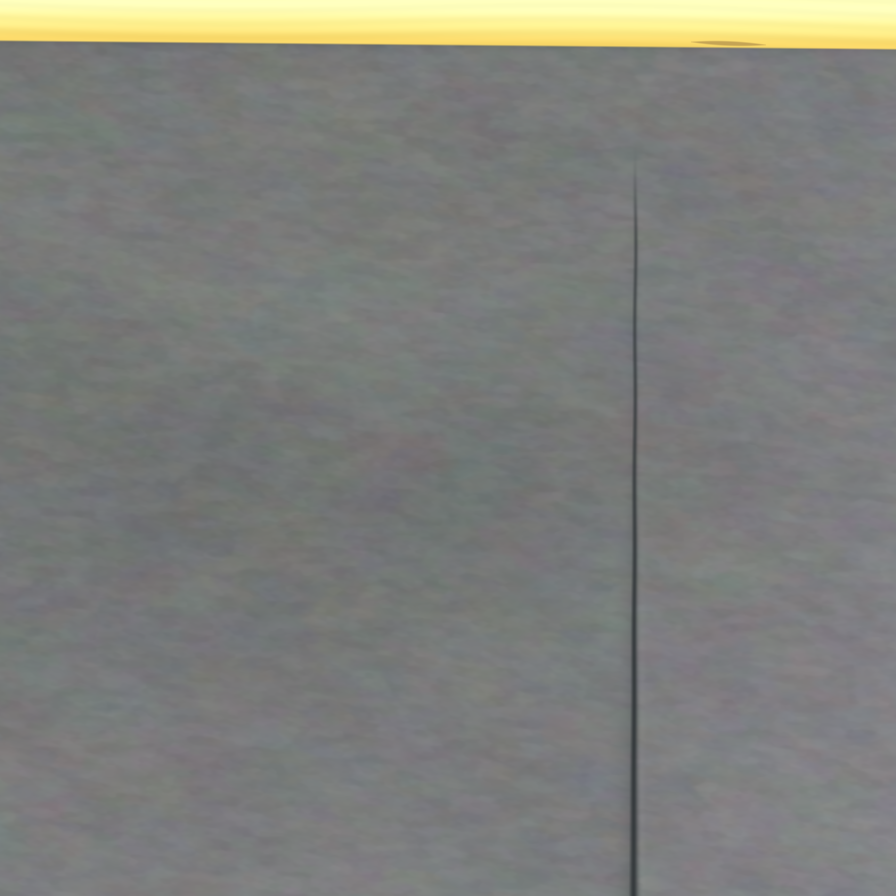
A WebGL 2 fragment shader for this texture:

```glsl
#version 300 es
precision highp float;
// A grey fibrous board below a glowing yellow strip, split by a tapering seam.
// Layered sines shade the board, soft cellular noise gives fibres and tints,
// and signed distances place the strip edge, its small sliver and the seam.

uniform vec2 u_resolution;
out vec4 fragColor;

// Board
const vec3 BOARD_GREY = vec3(0.462, 0.470, 0.468);
const vec3 COOL_LIGHT = vec3(0.040, 0.034, 0.046);
const float MOTTLE = 0.007;
const float FIBRE = 0.030;
const float TINT = 0.022;

// Strip
const vec3 STRIP_PALE = vec3(1.00, 1.00, 0.74);
const vec3 STRIP_MID = vec3(1.00, 0.95, 0.57);
const vec3 STRIP_DEEP = vec3(0.98, 0.85, 0.41);
const vec3 SLIVER_BROWN = vec3(0.70, 0.57, 0.30);
const float EDGE_LEFT = 0.9545;
const float EDGE_SLOPE = -0.0095;
const float EDGE_SOFT = 0.0015;

// Seam
const vec3 SEAM_DARK = vec3(0.19, 0.21, 0.22);
const float SEAM_TOP = 0.845;
const float SEAM_X = 0.7095;

vec3 hash3(vec2 cell) {
    vec3 q = fract(cell.xyx * vec3(0.1031, 0.1030, 0.0973));
    q += dot(q, q.yxz + 33.33);
    return fract((q.xxy + q.yzz) * q.zyx);
}

// Blends random cell values (-0.5 to 0.5) by distance to each cell's point.
vec3 cellular(vec2 p) {
    vec2 base = floor(p);
    vec3 sum = vec3(0.0);
    float total = 0.0;
    for (int j = -1; j <= 1; j++) {
        for (int i = -1; i <= 1; i++) {
            vec2 cell = base + vec2(i, j);
            vec2 d = p - cell - hash3(cell + 71.0).xy;
            float weight = exp(-5.0 * dot(d, d));
            sum += weight * (hash3(cell) - 0.5);
            total += weight;
        }
    }
    return sum / total;
}

float mottle(vec2 p) {
    float sum = 0.0;
    float amp = 1.0;
    vec2 q = p * vec2(5.0, 9.0);
    for (int i = 0; i < 4; i++) {
        sum += amp * sin(q.x + 1.7 * sin(q.y)) * cos(q.y + 0.8 * sin(q.x));
        q = mat2(1.6, 0.5, -0.7, 1.7) * q + 2.3;
        amp *= 0.65;
    }
    return sum;
}

vec3 board(vec2 p) {
    vec3 col = BOARD_GREY;
    // Lighter right side and foot, with a dim belt across the left middle
    col += COOL_LIGHT * smoothstep(0.5, 1.0, p.x) * (1.0 - 0.5 * p.y);
    col += 0.5 * COOL_LIGHT * smoothstep(0.4, 0.0, p.y);
    vec2 belt = (p - vec2(0.15, 0.49)) / vec2(0.55, 0.13);
    col -= 0.022 * exp(-dot(belt, belt));
    vec2 sheen = (p - vec2(0.35, 0.68)) / vec2(0.35, 0.12);
    col += vec3(0.012, 0.016, 0.008) * exp(-dot(sheen, sheen));
    col += MOTTLE * mottle(p);
    // Fibres run nearly level; tints drift at two broader scales
    vec2 grain = vec2(p.x, p.y + 0.08 * p.x);
    col += FIBRE * cellular(grain * vec2(38.0, 110.0)).x;
    col += 0.6 * FIBRE * cellular(grain * vec2(110.0, 210.0) + 9.0).y;
    col += TINT * cellular(grain * vec2(14.0, 26.0) + 40.0);
    col += TINT * cellular(grain * vec2(45.0, 80.0) + 80.0);
    return col;
}

vec3 addSeam(vec3 col, vec2 p) {
    float depth = clamp(1.0 - p.y / SEAM_TOP, 0.0, 1.0);
    float x = p.x - SEAM_X + 0.0025 * (1.0 - p.y / SEAM_TOP)
            - 0.0006 * sin(p.y * 37.0) * (1.0 - depth);
    float width = mix(0.0022, 0.0048, depth * depth);
    float core = exp(-pow(x / width, 2.0));
    float shadow = exp(-abs(x) / mix(0.004, 0.010, depth)) * step(x, 0.0);
    float lip = exp(-pow((x - 0.009) / 0.004, 2.0));
    float fade = smoothstep(SEAM_TOP, SEAM_TOP - 0.12, p.y);
    float strength = mix(0.55, 0.92, smoothstep(0.0, 0.8, depth));
    col = mix(col, SEAM_DARK, fade * max(core * strength, shadow * 0.38 * depth));
    return col + 0.018 * lip * fade * depth;
}

vec3 strip(vec2 p, float height) {
    vec3 col = mix(STRIP_DEEP, STRIP_MID, smoothstep(0.002, 0.024, height));
    col = mix(col, STRIP_PALE, smoothstep(0.020, 0.044, height));
    col += 0.012 * sin(height * 420.0 + 2.0 * sin(p.x * 7.0));
    // Thin brown sliver just above the edge
    vec2 d = p - vec2(0.813, 0.9515 - 0.04 * (p.x - 0.813));
    float thick = 0.0024 * (1.0 - pow(abs(d.x) / 0.042, 2.0));
    float sliver = smoothstep(0.0012, -0.0012, abs(d.y) - thick) * step(0.0, thick);
    return mix(col, SLIVER_BROWN, 0.75 * sliver);
}

void main() {
    vec2 p = gl_FragCoord.xy / u_resolution;
    float height = p.y - EDGE_LEFT - EDGE_SLOPE * p.x;
    vec3 col = addSeam(board(p), p);
    col -= 0.05 * exp(-abs(height) / 0.004);
    float soft = max(EDGE_SOFT, 0.7 / u_resolution.y);
    col = mix(col, strip(p, height), smoothstep(-soft, soft, height));
    fragColor = vec4(clamp(col, 0.0, 1.0), 1.0);
}
```
